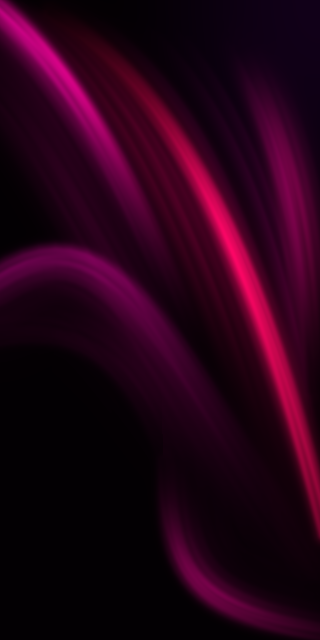
Reproduce this background procedurally as a Shadertoy shader.

```glsl
// Silky magenta and crimson ribbons sweeping over a near-black backdrop.
// Each ribbon is a cubic Bezier curve with an uneven soft profile, a fade along
// its length and fine noise streaks; thin threads fill the gaps between ribbons.

struct Bezier { vec2 a, b, c, d; };

// Curves, in units of the canvas width (x 0..1, y 0..2)
const Bezier MAGENTA = Bezier(vec2(-.03, 2.01), vec2(.25, 1.78), vec2(.43, 1.41), vec2(.64, .88));
const Bezier CRIMSON = Bezier(vec2(.156, 1.96), vec2(.56, 1.727), vec2(.807, 1.167), vec2(1.016, .333));
const Bezier PLUME   = Bezier(vec2(.742, 1.844), vec2(.872, 1.583), vec2(.958, 1.32), vec2(.969, .776));
const Bezier ARCH    = Bezier(vec2(-.026, 1.14), vec2(.339, 1.375), vec2(.508, 1.01), vec2(1.016, .177));
const Bezier HOLLOW  = Bezier(vec2(-.026, .93), vec2(.286, 1.0), vec2(.482, .79), vec2(.53, .437));
const Bezier HOOK    = Bezier(vec2(.51, .56), vec2(.515, .19), vec2(.6, .075), vec2(1.04, .01));
const Bezier VEIL    = Bezier(vec2(-.03, 1.72), vec2(.2, 1.5), vec2(.4, .95), vec2(.95, .2));

// Colours
const vec3 BASE_COLOR    = vec3(.012, .0, .010);
const vec3 CORNER_COLOR  = vec3(.055, .0, .085);
const vec3 MAGENTA_COLOR = vec3(.70, .01, .46);
const vec3 RED_COLOR     = vec3(.38, .01, .07);
const vec3 PINK_COLOR    = vec3(.78, .03, .28);
const vec3 PLUME_COLOR   = vec3(.42, .01, .22);
const vec3 ARCH_COLOR    = vec3(.30, .01, .22);
const vec3 HOOK_COLOR    = vec3(.40, .01, .24);
const vec3 WINE_COLOR    = vec3(.20, .0, .085);
const vec3 PLUM_COLOR    = vec3(.13, .0, .085);

const int CURVE_STEPS = 20;
const int THREADS = 5;
const float STREAK_FREQUENCY = 65.0;
const float STREAK_STRENGTH = .5;

float hash(vec2 p) {
    return fract(sin(dot(p, vec2(127.1, 311.7))) * 43758.5453);
}

float noise(vec2 p) {
    vec2 i = floor(p), f = fract(p);
    f = f * f * (3.0 - 2.0 * f);
    return mix(mix(hash(i), hash(i + vec2(1, 0)), f.x),
               mix(hash(i + vec2(0, 1)), hash(i + vec2(1, 1)), f.x), f.y);
}

vec2 pointAt(Bezier k, float t) {
    float s = 1.0 - t;
    return s * s * s * k.a + 3.0 * s * t * (s * k.b + t * k.c) + t * t * t * k.d;
}

Bezier between(Bezier m, Bezier n, float w) {
    return Bezier(mix(m.a, n.a, w), mix(m.b, n.b, w), mix(m.c, n.c, w), mix(m.d, n.d, w));
}

// Signed distance (positive on the upper right side) and position along a curve
vec2 locate(vec2 p, Bezier k) {
    float nearest = 1e5, side = 1.0, along = 0.0;
    vec2 start = k.a;
    for (int i = 1; i <= CURVE_STEPS; i++) {
        vec2 end = pointAt(k, float(i) / float(CURVE_STEPS));
        vec2 e = end - start, q = p - start;
        float h = clamp(dot(q, e) / dot(e, e), 0.0, 1.0);
        vec2 r = q - e * h;
        float d2 = dot(r, r);
        if (d2 < nearest) {
            nearest = d2;
            side = e.x * q.y - e.y * q.x < 0.0 ? -1.0 : 1.0;
            along = (float(i - 1) + h) / float(CURVE_STEPS);
        }
        start = end;
    }
    return vec2(side * sqrt(nearest), along);
}

// Soft profile; width = (lower, upper), span = (start, peak, end) along the curve
float glow(vec2 s, vec2 width, vec3 span) {
    float d = s.x / (s.x < 0.0 ? width.x : width.y);
    float fade = smoothstep(span.x, span.y, s.y) * (1.0 - smoothstep(span.y, span.z, s.y));
    return exp(-d * d) * fade;
}

float streaks(vec2 s) {
    float n = noise(vec2(s.x * STREAK_FREQUENCY, s.y * 3.0));
    return 1.0 + STREAK_STRENGTH * (n - .5);
}

// Random fine threads spread between two curves
float threads(vec2 p, Bezier m, Bezier n, float seed) {
    float sum = 0.0;
    for (int i = 0; i < THREADS; i++) {
        float r = hash(vec2(float(i), seed));
        vec2 s = locate(p, between(m, n, (float(i) + .3 + .6 * r) / float(THREADS)));
        sum += (.4 + .6 * r) * glow(s, vec2(.035, .012), vec3(-.1, .3 + .4 * r, 1.0));
    }
    return sum;
}

void mainImage(out vec4 fragColor, in vec2 fragCoord) {
    vec2 p = fragCoord / iResolution.xy * vec2(1, 2);

    // Backdrop with a violet upper right corner
    vec3 color = BASE_COLOR + CORNER_COLOR * smoothstep(.3, 1.0, p.x) * smoothstep(.9, 2.0, p.y);

    // Dim veil and threads
    vec2 s = locate(p, VEIL);
    color += PLUM_COLOR * glow(s, vec2(.07, .09), vec3(-.3, .45, 1.1)) * streaks(s);
    color += WINE_COLOR * threads(p, MAGENTA, CRIMSON, 1.0);
    color += PLUM_COLOR * threads(p, CRIMSON, PLUME, 2.0);

    // Magenta ribbon with its trailing sheet
    s = locate(p, MAGENTA);
    color += MAGENTA_COLOR * glow(s, vec2(.055, .025), vec3(-.4, .2, 1.0)) * streaks(s);
    color += PLUM_COLOR * glow(s, vec2(.17, .04), vec3(-.3, .3, 1.0)) * streaks(s);

    // Crimson ribbon, turning from red to hot pink
    s = locate(p, CRIMSON);
    vec3 heat = mix(RED_COLOR, PINK_COLOR, smoothstep(.25, .6, s.y));
    color += heat * glow(s, vec2(.028, .034), vec3(-.15, .6, 1.45)) * streaks(s);
    color += WINE_COLOR * glow(s, vec2(.12, .07), vec3(-.1, .6, 1.2)) * streaks(s);

    // Plume on the right
    s = locate(p, PLUME);
    color += PLUME_COLOR * glow(s, vec2(.045, .07), vec3(-.05, .5, 1.1)) * streaks(s);

    // Arch, the sheet below it and the rim of the dark hollow
    s = locate(p, ARCH);
    color += ARCH_COLOR * glow(s, vec2(.065, .025), vec3(-.6, .2, .9)) * streaks(s);
    color += PLUM_COLOR * glow(s, vec2(.17, .03), vec3(-.5, .35, 1.1)) * streaks(s);
    s = locate(p, HOLLOW);
    color += .6 * PLUM_COLOR * glow(s, vec2(.02, .09), vec3(-.5, .5, 1.0)) * streaks(s);

    // Hook along the bottom
    s = locate(p, HOOK);
    color += HOOK_COLOR * glow(s, vec2(.025, .055), vec3(-.05, .55, 1.2)) * streaks(s);
    color += .7 * PLUM_COLOR * glow(s, vec2(.02, .15), vec3(-.2, .4, 1.2)) * streaks(s);

    fragColor = vec4(clamp(color, 0.0, 1.0), 1.0);
}
```
